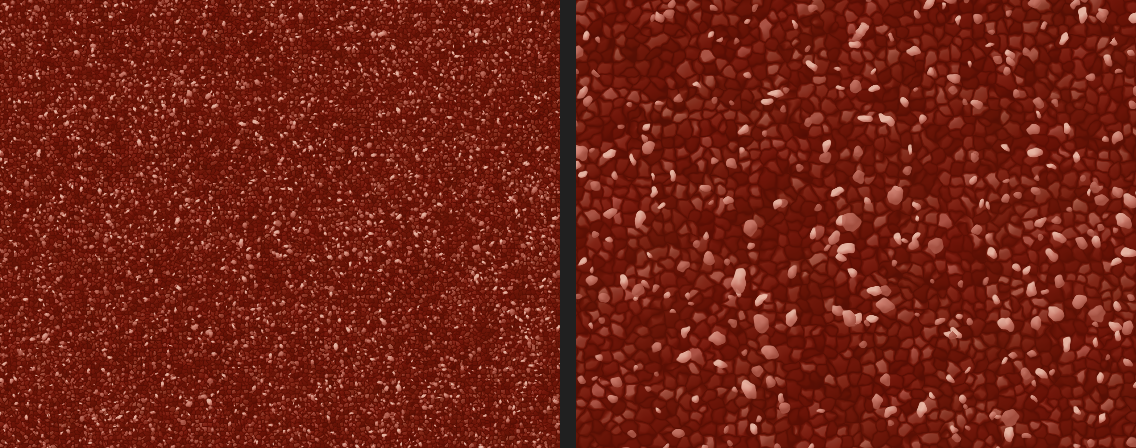
Left, the full canvas; right, a detail of the centre.
This texture is drawn by a Shadertoy shader. Its source:

```glsl
// Coarse red sand: densely packed, irregular grains with dark gaps between them.
// A stretched cellular pattern gives the bed of grains; two scattered layers of
// small ellipses add pale quartz flecks, thinned and tinted by gradient noise.

#define GRAIN_ROWS 108.0
#define FLECK_ROWS 96.0
#define PEBBLE_ROWS 66.0
#define FLECK_CHANCE 0.23
#define PEBBLE_CHANCE 0.055
#define GAP_WIDTH 0.42
#define OUTLINE_WOBBLE 0.22
#define PATCH_SCALE 7.0
#define LIGHT_DIR vec2(-0.5, 0.86)

const vec3 GAP   = vec3(0.29, 0.04, 0.01);
const vec3 DEEP  = vec3(0.39, 0.07, 0.02);
const vec3 RED   = vec3(0.44, 0.09, 0.04);
const vec3 BRICK = vec3(0.51, 0.15, 0.09);
const vec3 CLAY  = vec3(0.55, 0.22, 0.16);
const vec3 ROSE  = vec3(0.66, 0.33, 0.27);
const vec3 PALE  = vec3(0.82, 0.51, 0.45);
const vec3 GLINT = vec3(0.95, 0.77, 0.70);

// Three random values in 0..1 for a lattice cell
vec3 hash3(vec2 cell, int seed) {
    uvec3 v = uvec3(ivec3(ivec2(cell), seed)) * 1664525u + 1013904223u;
    v.x += v.y * v.z; v.y += v.z * v.x; v.z += v.x * v.y;
    v ^= v >> 16u;
    v.x += v.y * v.z; v.y += v.z * v.x; v.z += v.x * v.y;
    return vec3(v >> 8u) / exp2(24.0);
}

float cornerSlope(vec2 cell, vec2 offset, int seed) {
    float angle = 6.2832 * hash3(cell, seed).x;
    return dot(vec2(cos(angle), sin(angle)), offset);
}

// Gradient noise, about -0.7..0.7
float gradientNoise(vec2 p, int seed) {
    vec2 i = floor(p), f = p - i;
    vec2 u = f * f * f * (f * (f * 6.0 - 15.0) + 10.0);
    vec2 e = vec2(1.0, 0.0);
    float low = mix(cornerSlope(i, f, seed), cornerSlope(i + e, f - e, seed), u.x);
    float high = mix(cornerSlope(i + e.yx, f - e.yx, seed),
                     cornerSlope(i + 1.0, f - 1.0, seed), u.x);
    return mix(low, high, u.y);
}

// Rotates an offset and stretches it, for an elongated grain
vec2 grainSpace(vec2 d, float turn, float stretch) {
    float c = cos(6.2832 * turn), s = sin(6.2832 * turn);
    return mat2(c, -s, s, c) * d * vec2(stretch, 1.0 / stretch);
}

// Tone of the packed bed: 0 in the gaps, towards 1 on the lightest grains
float grainBed(vec2 p) {
    vec2 base = floor(p), facing = vec2(0.0);
    float nearest = 9.0, second = 9.0, shade = 0.0;
    for (int y = -1; y <= 1; y++)
    for (int x = -1; x <= 1; x++) {
        vec2 cell = base + vec2(x, y);
        vec3 place = hash3(cell, 1), look = hash3(cell, 2);
        vec2 d = p - cell - 0.1 - 0.8 * place.xy;
        float dist = length(grainSpace(d, place.z, mix(1.0, 1.35, look.y)))
                   / mix(0.75, 1.2, look.z);
        if (dist < nearest) {
            second = nearest;
            nearest = dist; shade = look.x; facing = d;
        } else second = min(second, dist);
    }
    float body = smoothstep(0.0, GAP_WIDTH, second - nearest);
    float lit = 0.22 * dot(facing, LIGHT_DIR);
    return mix(0.1, mix(0.2, 0.96, shade) + lit, body);
}

// Scattered flecks: x is coverage, y is brightness
vec2 flecks(vec2 p, float chance, float blur, int seed) {
    vec2 base = floor(p), result = vec2(0.0);
    for (int y = -1; y <= 1; y++)
    for (int x = -1; x <= 1; x++) {
        vec2 cell = base + vec2(x, y);
        vec3 place = hash3(cell, seed), look = hash3(cell, seed + 1);
        vec2 d = p - cell - place.xy;
        float radius = mix(0.2, 0.46, look.y * look.y);
        float dist = length(grainSpace(d, look.z, mix(1.0, 1.4, look.x)));
        float cover = smoothstep(-blur, blur, radius - dist) * step(place.z, chance);
        float facet = 0.45 * dot(d, LIGHT_DIR) / radius - 0.25 * dist / radius;
        if (cover > result.x) result = vec2(cover, clamp(look.x + facet + 0.12, 0.0, 1.0));
    }
    return result;
}

float ramp(float from, float to, float t) { return clamp((t - from) / (to - from), 0.0, 1.0); }

vec3 sandColour(float t) {
    vec3 c = mix(GAP, DEEP, ramp(0.0, 0.17, t));
    c = mix(c, RED, ramp(0.17, 0.45, t));
    c = mix(c, BRICK, ramp(0.45, 0.7, t));
    c = mix(c, CLAY, ramp(0.7, 0.85, t));
    return mix(c, ROSE, ramp(0.85, 0.98, t));
}

vec3 fleckColour(float t) {
    return mix(mix(ROSE, PALE, ramp(0.0, 0.55, t)), GLINT, ramp(0.55, 1.0, t));
}

void mainImage(out vec4 fragColor, in vec2 fragCoord) {
    vec2 uv = fragCoord / iResolution.y;
    float pixel = 0.65 / iResolution.y;

    // Uneven outlines and broad drifts
    vec2 bent = uv + OUTLINE_WOBBLE / GRAIN_ROWS * vec2(
        gradientNoise(uv * GRAIN_ROWS * 1.6, 11), gradientNoise(uv * GRAIN_ROWS * 1.6, 12));
    float drift = gradientNoise(uv * PATCH_SCALE, 13);
    float density = 1.0 + 0.5 * drift;

    // Red bed with patches of purer red
    vec3 colour = sandColour(grainBed(bent * GRAIN_ROWS) + 0.05 * drift);
    float tint = gradientNoise(uv * PATCH_SCALE * 4.0, 14);
    colour *= 1.0 + vec3(0.03, -0.12, -0.06) * tint;

    // Pale flecks, then the rarer and larger pebbles
    vec2 fleck = flecks(bent * FLECK_ROWS, FLECK_CHANCE * density, pixel * FLECK_ROWS, 21);
    colour = mix(colour, fleckColour(fleck.y), fleck.x * 0.9);
    vec2 pebble = flecks(bent * PEBBLE_ROWS, PEBBLE_CHANCE * density, pixel * PEBBLE_ROWS, 31);
    colour = mix(colour, fleckColour(pebble.y), pebble.x * 0.9);

    fragColor = vec4(colour, 1.0);
}
```
